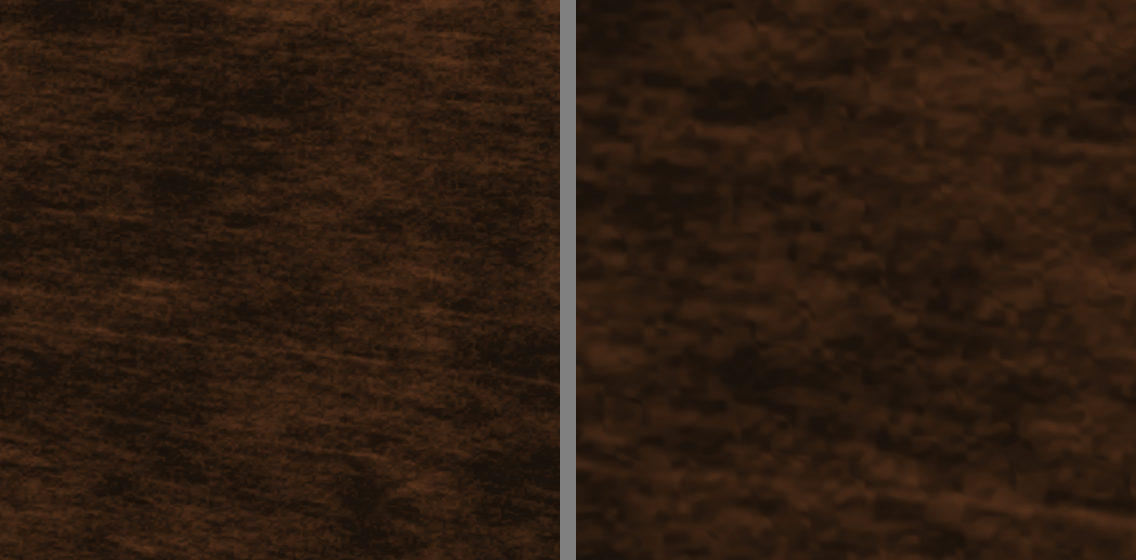
Left, the full canvas; right, a detail of the centre.
Write a three.js fragment shader that draws this texture.

```glsl
varying vec2 vUv;

const vec3 DARK_STAIN = vec3(0.095, 0.064, 0.038);
const vec3 WARM_WOOD = vec3(0.33, 0.192, 0.105);
const float BASE_TONE = 0.27;
const float BLOTCH = 0.24;
const float STREAK = 0.22;
const float FIBRE = 0.20;
const float SPECKLE = 0.22;
const float FIGURE = 0.13;
const int RING_COUNT = 7;
const float FIRST_RING = 0.28;
const float RING_SPACING = 0.125;
const float RING_WIDTH = 0.0042;
const float RING_GAIN = 0.36;
const float FOLD_X = 0.785;
const float FOLD_REACH = 0.055;
const float FOLD_PERIOD = 0.14;
const float FOLD_WIDTH = 0.010;
const float TAU = 6.28318;

float hash(vec2 p) {
  vec3 q = fract(vec3(p.xyx) * 0.1031);
  q += dot(q, q.yzx + 33.33);
  return fract((q.x + q.y) * q.z);
}

// Smooth value noise from -1 to 1
float noise(vec2 p) {
  vec2 i = floor(p);
  vec2 f = fract(p);
  f = f * f * f * (f * (f * 6.0 - 15.0) + 10.0);
  float low = mix(hash(i), hash(i + vec2(1.0, 0.0)), f.x);
  float high = mix(hash(i + vec2(0.0, 1.0)), hash(i + vec2(1.0, 1.0)), f.x);
  return 2.0 * mix(low, high, f.y) - 1.0;
}

float layeredNoise(vec2 p) {
  return 0.65 * noise(p) + 0.4 * noise(p * 2.1 + 17.3) + 0.25 * noise(p * 4.3 + 41.7);
}

// The grain falls to the right, more steeply near the bottom
float grainDrop(float height) {
  return mix(0.19, 0.04, clamp(height, 0.0, 1.0));
}

float ringHeight(float index, float x) {
  float start = FIRST_RING + RING_SPACING * index + 0.03 * sin(index * 1.6);
  float waver = 0.012 * noise(vec2(x * 3.5, index * 7.0 + 2.5));
  return start - grainDrop(start) * x + waver;
}

// Thin pale ridge with a faint halo
float ridge(float d, float width) {
  float r = d / width;
  return exp(-r * r) + 0.25 * exp(-abs(r) * 0.35);
}

float growthRings(vec2 p) {
  float sum = 0.0;
  for (int i = 0; i < RING_COUNT; i++) {
    float index = float(i);
    float d = p.y - ringHeight(index, p.x) + 0.0015 * noise(p * vec2(38.0, 20.0));
    float fade = 0.6 + 0.5 * noise(vec2(p.x * 5.0, index * 5.0 + 9.5));
    if (i == 0) fade *= 1.0 - smoothstep(FOLD_X - 0.01, FOLD_X + 0.01, p.x);
    sum += fade * ridge(d, RING_WIDTH);
  }
  return sum;
}

// Ring that doubles back at the lower right
float foldedRing(vec2 p) {
  float below = ringHeight(0.0, FOLD_X) - p.y;
  float phase = TAU * below / FOLD_PERIOD;
  float x = FOLD_X - FOLD_REACH * (1.0 - cos(phase));
  x += 0.012 * noise(vec2(p.y * 32.0, 3.5)) * smoothstep(0.0, 0.04, below);
  float slope = FOLD_REACH * TAU / FOLD_PERIOD * sin(phase);
  float d = (p.x - x) / sqrt(1.0 + slope * slope);
  return ridge(d, FOLD_WIDTH) * smoothstep(-0.006, 0.006, below);
}

// Broken pale threads running along the grain
float threads(vec2 g) {
  float band = 0.5 + 0.5 * noise(g * vec2(7.0, 75.0) + 61.0);
  float patchMask = smoothstep(-0.1, 0.8, noise(g * vec2(5.0, 11.0) + 23.0));
  return smoothstep(0.62, 1.0, band) * patchMask;
}

void main() {
  vec2 p = vUv;
  vec2 g = vec2(p.x, p.y + grainDrop(p.y) * p.x);
  g.y += 0.006 * noise(p * vec2(5.0, 7.0) + 5.0);

  // Uneven stain and cross-grain figure
  float tone = BASE_TONE;
  tone += 0.22 * smoothstep(0.45, 1.05, p.x) * smoothstep(0.1, 0.8, p.y);
  tone += 0.08 * smoothstep(0.75, 1.0, p.y);
  tone += BLOTCH * layeredNoise(g * vec2(4.0, 10.0) + 11.0);
  tone += FIGURE * noise(vec2(p.x * 9.0 + 0.4 * noise(p * 6.0), p.y * 2.0) + 31.0);

  // Grain, from broad streaks to fine speckle
  tone += STREAK * layeredNoise(g * vec2(9.0, 42.0) + 71.0);
  tone += FIBRE * noise(g * vec2(34.0, 125.0) + 3.0);
  tone += SPECKLE * noise(p * vec2(130.0, 175.0) + 0.5 * noise(p * 90.0));
  tone += 0.35 * threads(g);

  // Compress the shadows before adding the pale rings
  tone = 0.5 * (tone + sqrt(tone * tone + 0.02));
  float wear = 0.8 + 0.3 * noise(p * vec2(70.0, 110.0) + 13.0);
  tone += RING_GAIN * wear * (growthRings(p) + 0.6 * foldedRing(p));

  gl_FragColor = vec4(mix(DARK_STAIN, WARM_WOOD, min(tone, 1.4)), 1.0);
}
```
